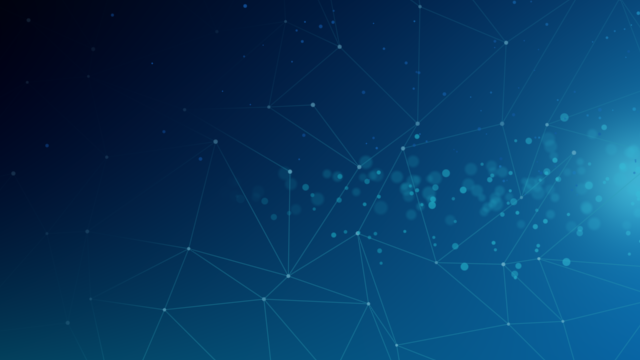
This background is drawn by a WebGL 1 fragment shader. Its source:

```glsl
precision highp float;
// Deep navy-to-azure backdrop with a glow at the right edge, a faint triangulated
// network and a widening stream of teal bokeh. The backdrop is a quadratic colour
// surface, the network is a jittered grid, and the dots are hashed in loops.

uniform vec2 u_resolution;

const float ASPECT = 16.0 / 9.0;
const vec2  GLOW_POS = vec2(1.78, 0.50);
const vec3  GLOW_COLOR = vec3(0.20, 0.30, 0.20);
const float CELL = 0.21;            // network grid spacing
const float JITTER = 0.80;          // node displacement within its cell
const float EDGE_KEEP = 0.72;       // share of straight edges drawn
const float LINE_WIDTH = 0.001;
const float LINE_ALPHA = 0.27;
const float NODE_RADIUS = 0.0055;
const vec3  LINE_COLOR = vec3(0.16, 0.62, 0.70);
const vec3  NODE_COLOR = vec3(0.43, 0.70, 0.80);
const int   BOKEH_COUNT = 170;
const float STREAM_START = 0.58;
const float STREAM_END = 1.80;
const vec3  BOKEH_COLOR = vec3(0.08, 0.63, 0.73);
const vec3  BOKEH_BRIGHT = vec3(0.22, 0.74, 0.85);
const int   SPECK_COUNT = 90;
const vec3  SPECK_BLUE = vec3(0.07, 0.34, 0.68);
const vec3  SPECK_TEAL = vec3(0.12, 0.57, 0.76);

vec2 hash2(vec2 p) {
  vec3 q = fract(p.xyx * vec3(0.1031, 0.1030, 0.0973));
  q += dot(q, q.yzx + 33.33);
  return fract((q.xx + q.yz) * q.zy);
}

// Smooth curve through a, b and c at t = 0, 0.5 and 1.
vec3 curve3(vec3 a, vec3 b, vec3 c, float t) {
  float u = 1.0 - t;
  return a * u * (1.0 - 2.0 * t) + b * 4.0 * t * u + c * t * (2.0 * t - 1.0);
}

float disc(vec2 p, vec2 center, float radius, float soft) {
  return 1.0 - smoothstep(radius - soft, radius + soft, length(p - center));
}

float segmentDistance(vec2 p, vec2 a, vec2 b) {
  vec2 pa = p - a, ba = b - a;
  return length(pa - ba * clamp(dot(pa, ba) / dot(ba, ba), 0.0, 1.0));
}

vec3 backdrop(vec2 uv, vec2 p) {
  vec3 left = curve3(vec3(0.01, 0.25, 0.36), vec3(0.0, 0.055, 0.17), vec3(0.0, 0.008, 0.055), uv.y);
  vec3 middle = curve3(vec3(0.02, 0.32, 0.49), vec3(0.015, 0.20, 0.37), vec3(0.0, 0.10, 0.24), uv.y);
  vec3 right = curve3(vec3(0.03, 0.39, 0.64), vec3(0.04, 0.40, 0.63), vec3(0.03, 0.28, 0.48), uv.y);
  vec3 color = max(curve3(left, middle, right, uv.x), 0.0);
  vec2 d = (p - GLOW_POS) * vec2(1.0, 1.15);
  float r2 = dot(d, d);
  return color + GLOW_COLOR * (0.75 * exp(-r2 * 38.0) + 0.25 * exp(-r2 * 9.0));
}

vec2 nodeAt(vec2 id) {
  return (id + 0.5 + JITTER * (hash2(id + 40.0) - 0.5)) * CELL;
}

float edgeMask(vec2 p, vec2 a, vec2 b, float px) {
  return 1.0 - smoothstep(0.0, LINE_WIDTH + px, segmentDistance(p, a, b));
}

vec3 addNetwork(vec3 color, vec2 p, float px) {
  float lines = 0.0, nodes = 0.0;
  vec2 base = floor(p / CELL);
  for (int j = -1; j <= 1; j++) {
    for (int i = -1; i <= 1; i++) {
      vec2 id = base + vec2(float(i), float(j));
      vec2 a = nodeAt(id), b = nodeAt(id + vec2(1.0, 0.0));
      vec2 c = nodeAt(id + vec2(0.0, 1.0)), d = nodeAt(id + 1.0);
      vec2 pick = hash2(id + 91.0);
      lines = max(lines, edgeMask(p, a, b, px) * step(pick.x, EDGE_KEEP));
      lines = max(lines, edgeMask(p, a, c, px) * step(pick.y, EDGE_KEEP));
      // One diagonal per cell keeps the mesh free of crossings.
      bool rising = fract(pick.x + pick.y) < 0.5;
      lines = max(lines, rising ? edgeMask(p, a, d, px) : edgeMask(p, b, c, px));
      float radius = NODE_RADIUS * mix(0.65, 1.1, pick.x);
      nodes = max(nodes, disc(p, a, radius, px) * mix(0.5, 0.9, pick.y));
    }
  }
  // The mesh fades out toward the dark upper left.
  float fade = smoothstep(0.28, 0.68, p.x - 0.6 * (p.y - 0.3));
  fade = mix(0.06, 1.0, fade) * mix(1.0, 0.45, smoothstep(0.35, 0.8, p.y));
  color = mix(color, LINE_COLOR, lines * LINE_ALPHA * fade);
  return mix(color, NODE_COLOR, nodes * sqrt(fade));
}

vec3 addBokeh(vec3 color, vec2 p, float px) {
  for (int i = 0; i < BOKEH_COUNT; i++) {
    float k = float(i);
    vec2 h = hash2(vec2(k, 7.0)), g = hash2(vec2(k, 23.0)), s = hash2(vec2(k, 61.0));
    float t = pow(h.x, 0.65);
    float blurred = step(0.55, s.x);
    // Blurred dots hug the ridge; sharp dots spread lower and wider.
    float spread = mix(0.10, 0.32, t) * mix(1.0, 0.55, blurred);
    float y = mix(0.45, 0.49, blurred) + spread * (h.y + g.x - 1.0);
    vec2 center = vec2(mix(STREAM_START, STREAM_END, t), y);
    float radius = mix(mix(0.004, 0.012, g.y * g.y), mix(0.009, 0.019, g.y), blurred);
    float alpha = mix(0.75, 0.27, blurred) * mix(0.6, 1.0, s.y) * smoothstep(0.0, 0.35, t);
    float dotMask = disc(p, center, radius, mix(px, 0.006, blurred));
    color = mix(color, mix(BOKEH_COLOR, BOKEH_BRIGHT, t * t), dotMask * alpha);
  }
  return color;
}

vec3 addSpecks(vec3 color, vec2 p, float px) {
  for (int i = 0; i < SPECK_COUNT; i++) {
    vec2 h = hash2(vec2(float(i), 113.0)), s = hash2(vec2(float(i), 151.0));
    vec2 center = vec2(ASPECT * pow(h.x, 0.4), mix(0.45, 1.0, h.y));
    float dotMask = disc(p, center, mix(0.0015, 0.005, s.x * s.x), px);
    color = mix(color, mix(SPECK_BLUE, SPECK_TEAL, s.y * h.x), dotMask * mix(0.4, 0.8, s.y));
  }
  return color;
}

void main() {
  vec2 uv = gl_FragCoord.xy / u_resolution;
  vec2 p = vec2(uv.x * ASPECT, uv.y);
  float px = 1.0 / u_resolution.y;
  vec3 color = addNetwork(backdrop(uv, p), p, px);
  color = addSpecks(addBokeh(color, p, px), p, px);
  gl_FragColor = vec4(color, 1.0);
}
```
